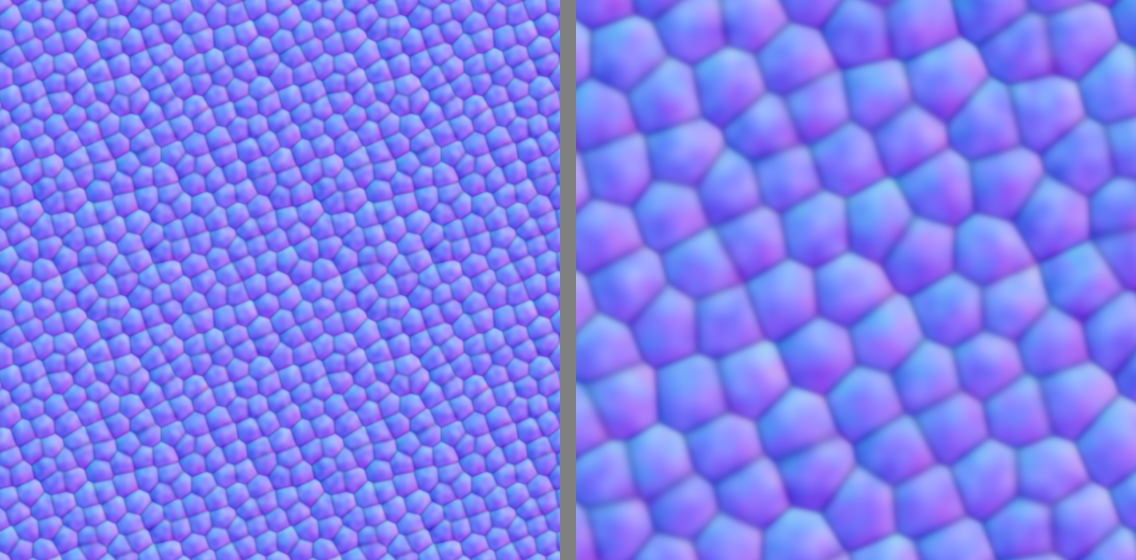
Left, the full canvas; right, a detail of the centre.
This texture map is drawn by a WebGL 1 fragment shader. Its source:

```glsl
precision highp float;
// Tangent-space normal map of small rounded pebbles packed in slanted rows.

uniform vec2 u_resolution;

const vec2 CELLS = vec2(13.0, 14.0);   // columns and rows in one repeat
const float REPEATS = 2.0;             // repeats across the canvas
const float ROW_SHIFT = 4.0;           // rows climbed over one repeat (even)
const float JITTER = 0.4;
const float EDGE_SHARPNESS = 14.0;
const vec2 LIGHT = vec2(0.5, 0.85);
const vec3 CRACK_TINT = vec3(0.24, 0.24, 0.27);
const vec3 LIGHT_TINT = vec3(0.12, 0.12, 0.08);

vec2 hash2(vec2 p) {
  vec3 q = fract(p.xyx * vec3(0.1031, 0.1030, 0.0973));
  q += dot(q, q.yzx + 33.33);
  return fract((q.xx + q.yz) * q.zy);
}

// Gradient noise that repeats after the given number of lattice steps.
float cornerNoise(vec2 corner, vec2 offset, float period, float seed) {
  vec2 gradient = hash2(mod(corner, period) + seed) * 2.0 - 1.0;
  return dot(gradient, offset);
}

float gradientNoise(vec2 p, float period, float seed) {
  vec2 i = floor(p);
  vec2 f = p - i;
  vec2 u = f * f * f * (f * (f * 6.0 - 15.0) + 10.0);
  vec2 e = vec2(1.0, 0.0);
  float low = mix(cornerNoise(i, f, period, seed),
                  cornerNoise(i + e.xy, f - e.xy, period, seed), u.x);
  float high = mix(cornerNoise(i + e.yx, f - e.yx, period, seed),
                   cornerNoise(i + e.xx, f - e.xx, period, seed), u.x);
  return mix(low, high, u.y);
}

// Brings a cell index into the first repeat of the slanted lattice.
vec2 wrapCell(vec2 cell) {
  float turns = floor((cell.x + 0.5) / CELLS.x);
  return vec2(cell.x - turns * CELLS.x,
              mod(cell.y + turns * ROW_SHIFT, CELLS.y));
}

// Jittered centre of a cell, with alternate rows staggered.
vec2 cellCentre(vec2 cell, vec2 random) {
  vec2 site = cell + (random - 0.5) * JITTER;
  float x = (site.x + 0.5 * mod(cell.y, 2.0)) / CELLS.x;
  return vec2(x, (site.y + ROW_SHIFT * x) / CELLS.y);
}

// Slope of a domed pebble, levelling off so that wide gaps stay gentle.
vec2 domeTilt(vec2 d) {
  return 0.8 * d / sqrt(1.0 + 2.5 * dot(d, d));
}

// Softly blended cells: xy is the surface tilt, z the crack strength.
vec3 pebbles(vec2 p) {
  vec2 base = floor(vec2(p.x * CELLS.x,
                         p.y * CELLS.y - ROW_SHIFT * p.x) + 0.5);
  vec2 tilt = vec2(0.0);
  float total = 0.0;
  float squares = 0.0;
  for (int j = -2; j <= 2; j++) {
    for (int i = -2; i <= 2; i++) {
      vec2 cell = base + vec2(float(i), float(j));
      vec2 id = wrapCell(cell);
      vec2 d = (p - cellCentre(cell, hash2(id + 7.0))) * CELLS.x;
      float weight = exp(-EDGE_SHARPNESS * dot(d, d));
      vec2 lean = (hash2(id + 51.0) - 0.5) * 0.1;
      tilt += weight * (domeTilt(d) + lean);
      total += weight;
      squares += weight * weight;
    }
  }
  return vec3(tilt / total, 1.0 - squares / (total * total));
}

// Packs the normal into colour, sinks the cracks and lifts the lit slopes.
vec3 normalColour(vec2 tilt, float crack) {
  vec3 normal = vec3(tilt, sqrt(max(1.0 - dot(tilt, tilt), 0.0)));
  vec3 colour = normal * 0.5 + vec3(0.53, 0.53, 0.5);
  return colour - crack * CRACK_TINT + dot(tilt, LIGHT) * LIGHT_TINT;
}

void main() {
  vec2 p = gl_FragCoord.xy / min(u_resolution.x, u_resolution.y) * REPEATS;
  vec3 surface = pebbles(p);

  // Faint facets over the stones
  float period = 32.0;
  vec2 facets = vec2(gradientNoise(p * period, period, 3.0),
                     gradientNoise(p * period, period, 91.0));

  vec3 colour = normalColour(surface.xy + 0.28 * facets, surface.z);
  gl_FragColor = vec4(clamp(colour, 0.0, 1.0), 1.0);
}
```
